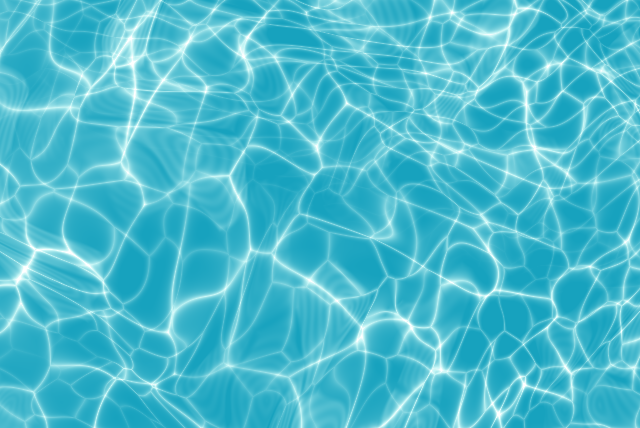
Reproduce this texture procedurally as a Shadertoy shader.

```glsl
vec2 hash2(vec2 p) {
    return fract(sin(vec2(dot(p, vec2(127.1, 311.7)), dot(p, vec2(269.5, 183.3)))) * 4375.85);
}

// Bends the plane with ever finer, rotated sine waves
vec2 warp(vec2 p, float bend, float phase) {
    float freq = 5.0;
    for (int i = 0; i < 5; i++) {
        float k = float(i);
        p += bend / freq * sin(mat2(0.8, 0.6, -0.6, 0.8) * p.yx * freq + vec2(1.7, 2.9) * k + phase);
        freq *= 1.7;
    }
    return p;
}

// Cellular noise: edge gap, corner gap, cell id, centre distance
vec4 cells(vec2 p) {
    vec2 base = floor(p);
    vec3 nearest = vec3(9.0);
    float id = 0.0;
    for (int y = -1; y <= 1; y++) {
        for (int x = -1; x <= 1; x++) {
            vec2 cell = base + vec2(x, y);
            vec2 jitter = hash2(cell);
            float d = length(cell + 0.07 + 0.86 * jitter - p);
            if (d < nearest.x) {
                nearest = vec3(d, nearest.xy);
                id = fract(jitter.x * 7.3 + jitter.y * 3.1);
            } else if (d < nearest.y) {
                nearest = vec3(nearest.x, d, nearest.y);
            } else {
                nearest.z = min(nearest.z, d);
            }
        }
    }
    return vec4(nearest.y - nearest.x, nearest.z - nearest.x, id, nearest.x);
}

// Bright thread with a soft halo
float thread(float gap, float sharpness) {
    return 0.24 * exp(-5.0 * gap) + 0.56 * exp(-sharpness * gap);
}

// Smooth variation in -1..1
float swell(vec2 p) {
    return (sin(p.x + 1.7 * sin(p.y * 0.8)) + sin(p.y * 1.3 - p.x * 0.6 + 2.0 * sin(p.x * 0.7))) * 0.5;
}

void mainImage(out vec4 fragColor, in vec2 fragCoord) {
    vec2 uv = fragCoord / iResolution.y;
    vec2 bent = warp(uv, 0.30, 0.4);
    vec2 loose = warp(uv + 3.1, 0.42, 2.3);
    float choppy = smoothstep(0.45, 1.0, uv.y + 0.35 * (uv.x - 0.75));
    float right = smoothstep(0.5, 1.2, uv.x);

    // Broad light and dark areas
    float light = -0.03 + 0.07 * swell(uv * 7.0 + 1.0) + 0.05 * swell(loose * 17.0);
    light += 0.08 * (1.0 - smoothstep(0.0, 0.7, uv.x));

    // Main caustic net and a finer one
    vec4 net = cells(bent * vec2(6.6, 6.0) + 4.0);
    float netPower = 0.95 + 0.45 * swell(bent * 13.0 + 5.0);
    light += thread(net.x, 21.0) * netPower * (1.0 - 0.35 * choppy);
    vec4 fine = cells(loose * 10.5 + 9.0);
    float finePower = 0.48 + 0.25 * right + 0.42 * swell(loose * 9.0 + 2.0);
    light += thread(fine.x, 15.0) * max(finePower, 0.05);

    // Translucent sheets with faint rings
    vec4 sheet = cells(loose.yx * vec2(5.0, 8.0) + 2.0);
    float rings = 0.8 + 0.2 * sin(48.0 * sheet.w + 6.0 * bent.x);
    light += 0.24 * smoothstep(0.45, 0.9, sheet.z) * smoothstep(0.0, 0.13, sheet.x) * rings;

    // Flat ripples on the choppy surface
    vec4 ripple = cells(warp(uv + 7.0, 0.34, 4.0) * vec2(6.0, 19.0));
    light += choppy * (0.75 * thread(ripple.x, 14.0) - 0.03);
    light += 0.035 * right * sin(85.0 * loose.y + 22.0 * bent.x) * swell(uv * 19.0);

    // Glints where threads meet
    float glint = exp(-14.0 * net.y) * smoothstep(0.1, 0.7, swell(uv * 15.0 + 3.0));
    light = max(light + 0.8 * glint, 0.0);

    vec3 deepWater = vec3(0.09, 0.635, 0.745);
    vec3 brightWater = vec3(0.77, 0.96, 0.96);
    vec3 color = mix(deepWater, brightWater, min(light, 1.0));
    color = mix(color, vec3(1.0), smoothstep(0.95, 1.5, light));
    fragColor = vec4(color, 1.0);
}
```
